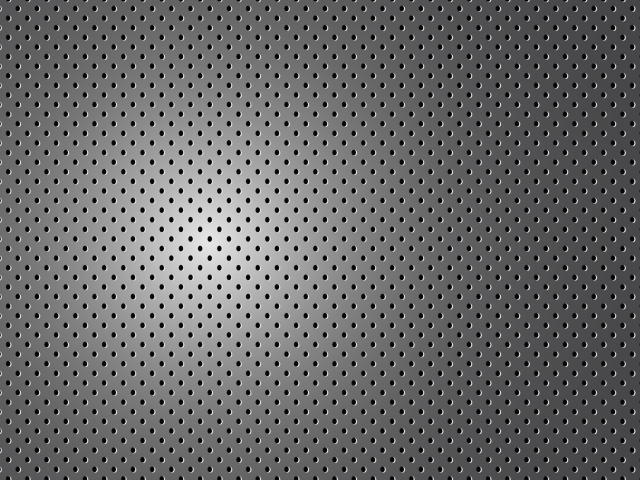
Write a Shadertoy shader that draws this pattern.

```glsl
// Perforated metal sheet: staggered rows of small dark oval holes, each with
// a pale lower-right rim, over a grey plate lit by one soft round glare.
// Two interleaved square lattices place the holes; lengths are canvas heights.

const float PITCH = 0.04;                       // 25 repeats down, 33.3 across
const vec2 LATTICE_ORIGIN = vec2(0.4570, 0.5222);
const vec2 HOLE_RADII = vec2(0.0046, 0.0058);
const vec2 RIM_RADII = vec2(0.0050, 0.0060);
const vec2 RIM_OFFSET = vec2(0.0019, -0.0007);

const vec2 GLARE_CENTER = vec2(0.434, 0.497);
const float GLARE_RADIUS = 0.345;
const float GLARE_POWER = 1.15;
const vec3 PLATE_SHADE = vec3(0.250, 0.250, 0.258);
const vec3 PLATE_GLARE = vec3(0.900, 0.900, 0.900);
const vec3 RIM_COLOR = vec3(0.91, 0.91, 0.89);
const vec3 HOLE_COLOR = vec3(0.025);

// Approximate signed distance to an axis-aligned ellipse.
float ellipseDistance(vec2 p, vec2 radii) {
    float k = length(p / radii);
    float slope = length(p / (radii * radii));
    return k * (k - 1.0) / max(slope, 1e-4);
}

// Offset from the nearest hole centre of two interleaved lattices.
vec2 nearestHole(vec2 p) {
    vec2 cell = (p - LATTICE_ORIGIN) / PITCH;
    vec2 a = fract(cell + 0.5) - 0.5;
    vec2 b = fract(cell) - 0.5;
    return PITCH * (dot(a, a) < dot(b, b) ? a : b);
}

// Anti-aliased coverage of a shape from its signed distance.
float coverage(float dist, float pixel) {
    return 1.0 - smoothstep(-0.7 * pixel, 0.7 * pixel, dist);
}

// Grey sheet with a glare that falls off with distance.
vec3 plateColor(vec2 p) {
    float d = length(p - GLARE_CENTER) / GLARE_RADIUS;
    return mix(PLATE_SHADE, PLATE_GLARE, exp(-pow(d, GLARE_POWER)));
}

void mainImage(out vec4 fragColor, in vec2 fragCoord) {
    vec2 p = fragCoord / iResolution.y;
    float pixel = 1.0 / iResolution.y;
    vec2 q = nearestHole(p);

    // Plate, then the lit rim, then the hole over it
    vec3 color = plateColor(p);
    float rim = coverage(ellipseDistance(q - RIM_OFFSET, RIM_RADII), pixel);
    float hole = coverage(ellipseDistance(q, HOLE_RADII), pixel);
    color = mix(color, RIM_COLOR, rim);
    color = mix(color, HOLE_COLOR, hole);

    fragColor = vec4(color, 1.0);
}
```
